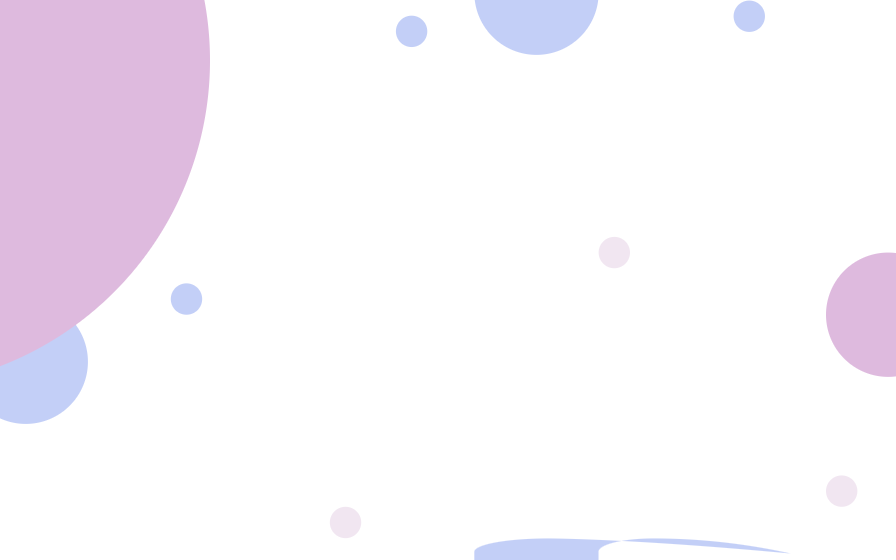
This background is drawn by a WebGL 2 fragment shader. Its source:

```glsl
#version 300 es
precision highp float;
// Flat pastel discs scattered on white, with a thin ribbon along the lower edge.
uniform vec2 u_resolution;
out vec4 fragColor;

const vec3 BLUE = vec3(0.765, 0.812, 0.969);
const vec3 ORCHID = vec3(0.871, 0.729, 0.871);
const vec3 PALE = vec3(0.945, 0.902, 0.945);

// Disc: centre in xy, radius in z, one pixel of edge smoothing.
float disc(vec2 p, vec3 d) {
    return clamp(0.5 - (length(p - d.xy) - d.z) * u_resolution.y, 0.0, 1.0);
}

// Low hill: steep elliptic rise from left to peak, then a long fall to a shared tip.
float hill(vec2 p, float left, float peak, float bend) {
    float height = (p.y - 0.0146) / 0.0239;
    float rise = max(peak - p.x, 0.0) / (peak - left);
    float fall = clamp((p.x - peak) / (1.4125 - peak), 0.0, 1.0);
    float risingEdge = length(vec2(rise, max(height, 0.0))) - 1.0;
    float fallingEdge = max(height - 1.0 + 1.13 * pow(fall, bend), -1.0);
    float edge = p.x < peak ? risingEdge : fallingEdge;
    return clamp(0.5 - edge / max(fwidth(edge), 0.0001), 0.0, 1.0);
}

void main() {
    // Canvas height is one unit.
    vec2 p = gl_FragCoord.xy / u_resolution.y;
    vec3 color = vec3(1.0);

    // Ribbon: the area covered by exactly one of two hills.
    float ribbon = abs(hill(p, 0.847, 0.979, 1.5) - hill(p, 1.0688, 1.1667, 2.0));
    color = mix(color, BLUE, ribbon);

    // Discs, back to front: five blue, three pale, two orchid.
    vec3 discs[10] = vec3[10](
        vec3(0.046, 0.354, 0.111), vec3(0.958, 1.013, 0.111),
        vec3(0.735, 0.944, 0.028), vec3(1.338, 0.971, 0.028),
        vec3(0.333, 0.466, 0.028), vec3(1.097, 0.549, 0.028),
        vec3(1.503, 0.123, 0.028), vec3(0.617, 0.067, 0.028),
        vec3(1.586, 0.438, 0.111), vec3(-0.21, 0.892, 0.585));
    for (int i = 0; i < 10; i++) {
        vec3 tint = i < 5 ? BLUE : i < 8 ? PALE : ORCHID;
        color = mix(color, tint, disc(p, discs[i]));
    }
    fragColor = vec4(color, 1.0);
}
```
